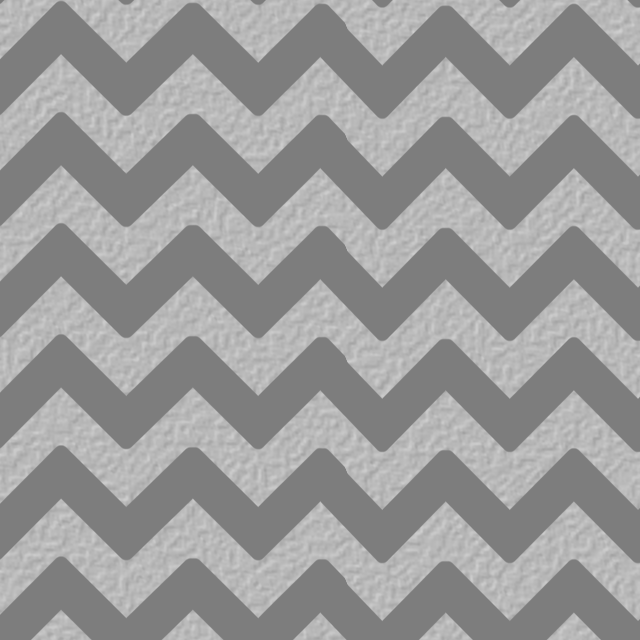
Write a Shadertoy shader that draws this pattern.

```glsl
// Flat grey chevron bands with blunted corners over pale embossed stucco.
#define ROW_PITCH   0.1736   // vertical distance between bands
#define HALF_WAVE   0.1002   // horizontal distance from peak to valley
#define FIRST_PEAK  0.0951
#define RISE        0.1010   // height of the zigzag
#define THICKNESS   0.0880   // vertical thickness of a band
#define BLUNT       0.0048   // how far outer corners are cut off
#define DRIFT       0.0045   // drop of the right part of each band
#define JOG         0.0058   // step on the right flank of the middle peak
#define GRAIN       115.0    // stucco cells per canvas
#define RELIEF      0.095
#define BAND_COLOR  vec3(0.490)
#define STUCCO      vec3(0.722)

float hash(vec2 p) {
    vec3 q = fract(p.xyx * 0.1031);
    q += dot(q, q.yzx + 33.33);
    return fract((q.x + q.y) * q.z);
}

float noise(vec2 p) {
    vec2 i = floor(p), f = fract(p);
    f = f * f * (3.0 - 2.0 * f);
    return mix(mix(hash(i), hash(i + vec2(1, 0)), f.x),
               mix(hash(i + vec2(0, 1)), hash(i + vec2(1, 1)), f.x), f.y);
}

float stuccoHeight(vec2 p) {
    return 0.65 * smoothstep(0.2, 0.8, noise(p)) + 0.35 * noise(p * 2.1 + 17.0);
}

float smoothMax(float a, float b, float k) {
    float h = max(k - abs(a - b), 0.0) / k;
    return max(a, b) + h * h * k * 0.25;
}

// Corner positions, slightly stretched left of centre; even corners are peaks
float cornerX(float k) {
    float x = FIRST_PEAK + HALF_WAVE * k;
    float d = (x - 0.380) / 0.111;
    return x + 0.0078 * exp(-0.5 * d * d);
}

// Vertical signed distance to the nearest band, y measured downward
float chevron(vec2 p) {
    float k = floor((p.x - FIRST_PEAK) / HALF_WAVE);
    if (p.x < cornerX(k)) k -= 1.0;
    float t = (p.x - cornerX(k)) / (cornerX(k + 1.0) - cornerX(k));
    float zig = mod(k, 2.0) < 0.5 ? t : 1.0 - t;

    float top = -0.0033 + DRIFT * smoothstep(0.39, 0.51, p.x);
    float edge = top + RISE * zig;
    float jog = JOG * smoothstep(0.498, 0.508, p.x) * (1.0 - smoothstep(0.538, 0.544, p.x));

    // Blunt the outer corners, deeper on every other peak
    float peak = floor((k + 1.0) * 0.5);
    float cut = BLUNT + 0.003 * mod(peak, 2.0);
    float upper = smoothMax(edge - jog, top + cut, 0.004);
    float lower = -smoothMax(-edge, BLUNT - top - RISE, 0.004) + THICKNESS;

    float y = p.y - 0.5 * (upper + lower);
    y = mod(y + 0.5 * ROW_PITCH, ROW_PITCH) - 0.5 * ROW_PITCH;
    return abs(y) - 0.5 * (lower - upper);
}

void mainImage(out vec4 fragColor, in vec2 fragCoord) {
    vec2 uv = fragCoord / iResolution.y;
    float pixel = 1.0 / iResolution.y;

    // Stucco lit from the upper left
    vec2 g = uv * GRAIN;
    float slope = stuccoHeight(g) - stuccoHeight(g + vec2(-0.5, 0.5));
    vec3 color = STUCCO + RELIEF * slope;

    // Bands; the factor turns vertical distance into distance across the slope
    float d = chevron(vec2(uv.x, 1.0 - uv.y)) * 0.707;
    color = mix(BAND_COLOR, color, smoothstep(-0.8 * pixel, 0.8 * pixel, d));

    fragColor = vec4(color, 1.0);
}
```
